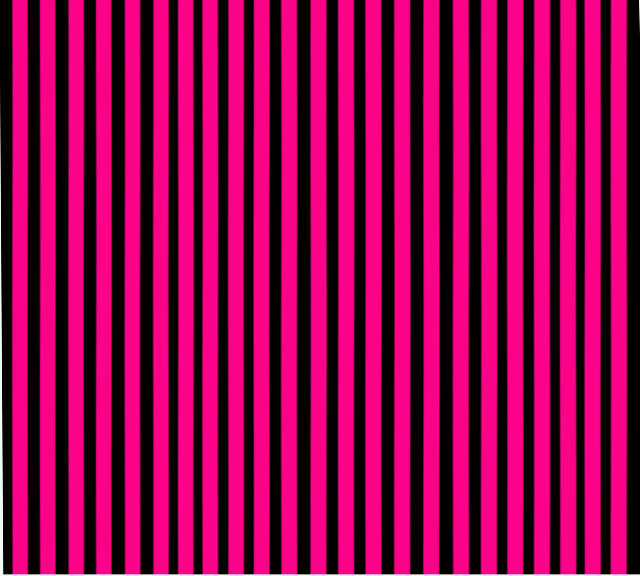
Reproduce this pattern procedurally as a WebGL 1 fragment shader.

```glsl
precision highp float;
// Draws 23 hot pink vertical stripes, unevenly spaced on black, on a slightly tilted sheet.

uniform vec2 u_resolution;

float hash(float n) {
  return fract(sin(n * 127.1) * 43758.5453);
}

// Smooth drift of the spacing: a sine series that is zero at the first and last stripe.
float spacingDrift(float index) {
  float a = index * 3.14159 / 22.0;
  float broad = 2.34 * sin(a) - 2.40 * sin(2.0 * a) + 5.80 * sin(3.0 * a);
  float medium = 0.57 * sin(4.0 * a) - 0.52 * sin(5.0 * a)
               - 0.70 * sin(6.0 * a) - 1.43 * sin(7.0 * a);
  float fine = 0.60 * sin(9.0 * a) + 0.47 * sin(12.0 * a) - 0.65 * sin(15.0 * a);
  return (broad + medium + fine) * 0.001;
}

// Faint hand-cut waviness along a stripe.
float edgeWobble(float y, float index) {
  return 0.0003 * sin(y * 9.0 + 6.2832 * hash(index + 1.0));
}

float stripeCoverage(vec2 p, float softness) {
  float coverage = 0.0;
  for (int i = 0; i < 23; i++) {
    float index = float(i);
    float center = 0.0313 + 0.04253 * index + spacingDrift(index);
    float halfWidth = 0.0120 + 0.0005 * smoothstep(4.0, 13.0, index);
    float d = abs(p.x - center - edgeWobble(p.y, index)) - halfWidth;
    coverage = max(coverage, 1.0 - smoothstep(-softness, softness, d));
  }
  return coverage;
}

// Pale backing that shows where the tilted sheet falls short of the canvas.
float backingCoverage(vec2 p, float aspect, float pixel) {
  float left = p.x - 0.0052 * (1.0 - p.y / (0.88 * aspect));
  float right = 1.0 - p.x - 0.0015 * (p.y / aspect - 0.93) / 0.07;
  float bottom = p.y - 0.0025;
  float inside = min(min(left, right), bottom);
  return 1.0 - smoothstep(-0.5 * pixel, 0.5 * pixel, inside);
}

void main() {
  vec2 p = gl_FragCoord.xy / u_resolution.x;
  float aspect = u_resolution.y / u_resolution.x;
  float pixel = 1.0 / u_resolution.x;

  vec3 black = vec3(0.01, 0.0, 0.0);
  vec3 pink = vec3(0.985, 0.008, 0.535);
  vec3 paper = vec3(0.94, 0.98, 0.97);

  vec3 color = mix(black, pink, stripeCoverage(p, max(0.0019, 0.7 * pixel)));
  color = mix(color, paper, backingCoverage(p, aspect, pixel));
  gl_FragColor = vec4(color, 1.0);
}
```
